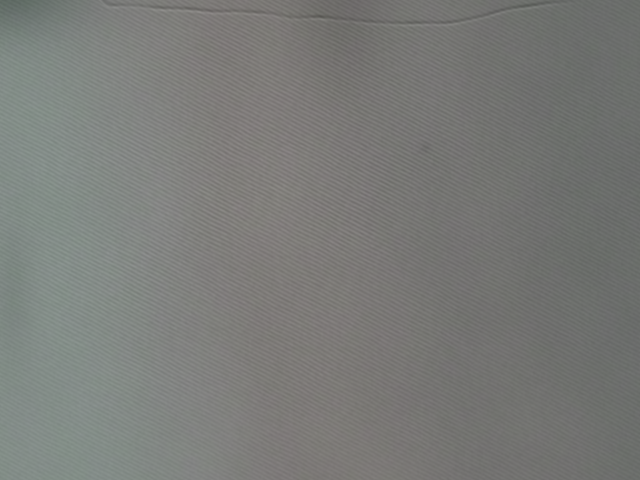
Reproduce this texture procedurally as a Shadertoy shader.

```glsl
const vec2 RIBS = vec2(76.0, 108.0);      // twill ribs across and down
const float RIB_CONTRAST = 0.030;
const float YARN_CONTRAST = 0.022;
const float GRAIN = 0.014;
const float CREASE_WIDTH = 0.0028;
const vec3 PALE_GREEN = vec3(0.515, 0.555, 0.535);
const vec3 LIGHT_GREY = vec3(0.510, 0.520, 0.510);
const vec3 WARM_GREY = vec3(0.488, 0.476, 0.466);
const vec3 MID_GREY = vec3(0.452, 0.450, 0.442);
const vec3 DARK_GREY = vec3(0.418, 0.428, 0.418);
const float TAU = 6.2831853;

float hash(vec2 p) {
    return fract(sin(dot(p, vec2(127.1, 311.7))) * 43758.5453);
}

float noise(vec2 p) {
    vec2 cell = floor(p), f = fract(p);
    f = f * f * (3.0 - 2.0 * f);
    float low = mix(hash(cell), hash(cell + vec2(1, 0)), f.x);
    float high = mix(hash(cell + vec2(0, 1)), hash(cell + vec2(1, 1)), f.x);
    return mix(low, high, f.y);
}

float fbm(vec2 p) {
    float sum = 0.0, weight = 0.5;
    for (int i = 0; i < 4; i++) {
        sum += weight * noise(p);
        p = p * 2.03 + 17.0;
        weight *= 0.5;
    }
    return sum;
}

float bump(vec2 offset, vec2 radius) {
    vec2 q = offset / radius;
    return exp(-dot(q, q));
}

// Broad light falling off from the left
vec3 clothColour(vec2 uv) {
    float t = uv.x + 0.12 * (uv.y - 0.5) + 0.10 * (fbm(uv * vec2(5.0, 3.0)) - 0.47);
    vec3 colour = mix(PALE_GREEN, LIGHT_GREY, smoothstep(0.06, 0.26, t));
    colour = mix(colour, WARM_GREY, smoothstep(0.20, 0.42, t));
    colour = mix(colour, MID_GREY, smoothstep(0.46, 0.72, t));
    return mix(colour, DARK_GREY, smoothstep(0.74, 0.98, t));
}

// Soft folds, as a brightness offset
float foldShade(vec2 uv) {
    float shade = -0.045 * bump(uv - vec2(0.53, 1.0), vec2(0.07, 0.20));
    shade -= 0.15 * bump(uv - vec2(0.0, 1.03), vec2(0.13, 0.10));
    shade -= 0.03 * bump(uv - vec2(0.02, 0.40), vec2(0.03, 0.16));
    shade += 0.020 * bump(uv - vec2(0.40, 0.62), vec2(0.20, 0.25));
    shade += 0.015 * bump(uv - vec2(0.66, 0.90), vec2(0.08, 0.15));
    return shade;
}

// Diagonal ribs broken into short yarn floats
float twill(vec2 uv) {
    vec2 wobble = uv * vec2(28.0, 21.0);
    float ribs = dot(uv, RIBS) + 0.35 * (noise(wobble) - 0.5);
    float along = dot(uv, vec2(150.0, -60.0));
    float wave = cos(TAU * ribs);
    float yarn = noise(vec2(along, ribs * 2.0)) - 0.5;
    float visible = 0.35 + 0.65 * bump(uv - vec2(0.42, 0.62), vec2(0.38, 0.42));
    visible *= 0.65 + 0.7 * fbm(uv * 9.0);
    return visible * (RIB_CONTRAST * wave + YARN_CONTRAST * yarn);
}

// Height of the wavering crease near the top edge
float creaseHeight(float x) {
    float drop = mix(0.014, 0.054, smoothstep(0.10, 0.72, x));
    drop -= 0.046 * smoothstep(0.66, 0.88, x);
    drop -= 0.030 * (1.0 - smoothstep(0.135, 0.175, x));
    return 1.0 - drop - 0.006 * (noise(vec2(x * 24.0, 3.0)) - 0.5);
}

float creaseShade(vec2 uv, float pixel) {
    float d = uv.y - creaseHeight(uv.x);
    float width = max(CREASE_WIDTH, 0.8 * pixel);
    float ends = smoothstep(0.14, 0.17, uv.x) * (1.0 - smoothstep(0.82, 0.92, uv.x));
    float strength = ends * (0.6 + 0.8 * noise(vec2(uv.x * 40.0, 8.0)));
    float lit = exp(-pow(d / width, 2.0));
    float dark = exp(-pow((d - 2.0 * width) / (1.3 * width), 2.0));
    return strength * (0.045 * lit - 0.060 * dark);
}

void mainImage(out vec4 fragColor, in vec2 fragCoord) {
    vec2 uv = fragCoord / iResolution.xy;
    vec3 colour = clothColour(uv) + foldShade(uv);

    // Weave, fine grain and faint colour blotches
    vec2 grainCell = uv * vec2(320.0, 240.0);
    colour += twill(uv) + GRAIN * (noise(grainCell) - 0.5);
    colour += 0.020 * (fbm(uv * vec2(12.0, 9.0)) - 0.47);
    float tint = fbm(uv * vec2(40.0, 30.0) + 50.0) - 0.47;
    colour += 0.018 * tint * vec3(0.6, -0.6, 1.0);

    // Crease and a small pulled thread
    colour += creaseShade(uv, 1.0 / iResolution.y);
    colour -= 0.035 * bump(uv - vec2(0.664, 0.692), vec2(0.008, 0.010));

    fragColor = vec4(clamp(colour, 0.0, 1.0), 1.0);
}
```
